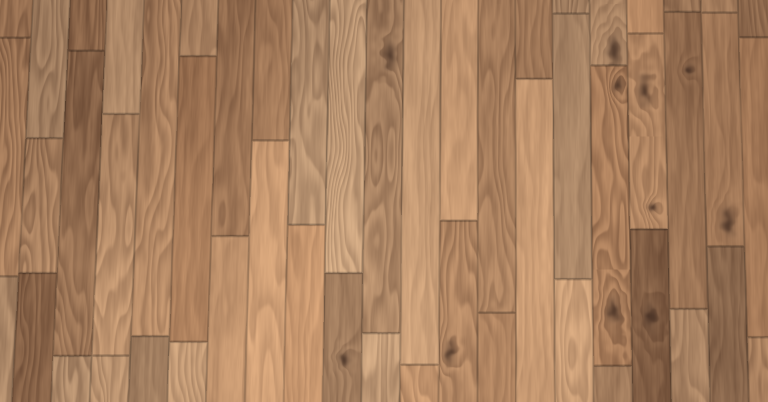
This texture is drawn by a WebGL 2 fragment shader. Its source:

```glsl
#version 300 es
precision highp float;
// Oak strip floor: upright boards with staggered joints, ring grain and knots.

uniform vec2 u_resolution;
out vec4 fragColor;

const vec3 DARK_OAK = vec3(0.45, 0.32, 0.23);
const vec3 PALE_OAK = vec3(0.83, 0.65, 0.49);
const vec3 KNOT_BROWN = vec3(0.25, 0.17, 0.13);
const float FLOOR_HEIGHT = 10.6;   // canvas height in board widths
const float BOARD_LENGTH = 7.0;    // mean length in board widths

float hash(vec2 p) {
    return fract(sin(dot(p, vec2(127.1, 311.7))) * 43758.5453);
}

float noise(vec2 p) {
    vec2 i = floor(p), f = fract(p);
    f = f * f * (3.0 - 2.0 * f);
    return mix(mix(hash(i), hash(i + vec2(1, 0)), f.x),
               mix(hash(i + vec2(0, 1)), hash(i + vec2(1, 1)), f.x), f.y);
}

float fbm(vec2 p) {
    float sum = 0.0, amp = 0.5;
    for (int i = 0; i < 3; i++) {
        sum += amp * noise(p);
        p = p * 2.03 + 17.3;
        amp *= 0.5;
    }
    return sum;
}

// Boards widen slightly towards the bottom and lean to the left
vec2 boardSpace(vec2 uv) {
    float offset = mix(0.0156, 0.043, uv.y);
    float width = mix(0.0505, 0.0483, uv.y);
    return vec2((uv.x - offset) / width, uv.y * FLOOR_HEIGHT);
}

// Returns the board index along a column and the distance to its joint
vec2 findJoint(float column, float y) {
    float along = y / BOARD_LENGTH + 9.0 * hash(vec2(column, 4.7));
    float cell = floor(along);
    float joint = cell + 0.15 + 0.7 * hash(vec2(column, cell + 31.0));
    return vec2(cell + step(joint, along), abs(along - joint) * BOARD_LENGTH);
}

// Growth rings: contours of a field stretched along the board
float ringGrain(vec2 p, float figure, float bulge) {
    float field = fbm(p * vec2(1.1, 0.22)) * mix(5.0, 13.0, figure);
    float phase = fract(field + p.x * 2.5 + bulge);
    return smoothstep(0.0, 0.75, phase) * (1.0 - smoothstep(0.8, 1.0, phase));
}

// Fine pores running along the board
float poreGrain(vec2 p) {
    return 0.6 * noise(p * vec2(19.0, 0.9)) + 0.4 * noise(p * vec2(34.0, 3.5)) - 0.5;
}

// Squared elliptical distance to a knot, one candidate per tall cell
float knotDistance(vec2 p, float column, float seed) {
    float cell = floor(p.y / 3.5);
    vec2 id = vec2(column, cell + seed);
    vec2 centre = vec2(0.25 + 0.5 * hash(id + 2.3),
                       (cell + 0.3 + 0.4 * hash(id + 5.9)) * 3.5);
    vec2 size = mix(vec2(0.12, 0.12), vec2(0.22, 0.5), hash(id + 8.1));
    vec2 d = (vec2(p.x, p.y) - centre) / size;
    d += 0.7 * (vec2(noise(p * 5.0), noise(p * 5.0 + 40.0)) - 0.5);
    return hash(id + 11.0) < 0.13 ? dot(d, d) : 100.0;
}

// Brightest at the lower middle, dim at the upper left and the far right
float roomLight(vec2 uv) {
    float glow = exp(-dot((uv - vec2(0.43, 0.2)) * vec2(2.0, 1.3),
                          (uv - vec2(0.43, 0.2)) * vec2(2.0, 1.3)));
    float corner = exp(-dot((uv - vec2(0.0, 1.0)) * vec2(4.0, 1.6),
                            (uv - vec2(0.0, 1.0)) * vec2(4.0, 1.6)));
    return 0.36 * glow - 0.3 * corner - 0.1 * smoothstep(0.7, 1.0, uv.x);
}

vec3 floorColor(vec2 uv) {
    vec2 p = boardSpace(uv);
    float column = floor(p.x);
    vec2 joint = findJoint(column, p.y);
    vec2 board = vec2(column, joint.x);
    vec2 local = vec2(p.x - column, p.y);
    vec2 wood = local + 50.0 * vec2(hash(board + 1.7), hash(board + 6.2));

    // Each board has its own tone, warmth and amount of figure
    float figure = hash(board + 3.1);
    float tone = 0.47 + 0.38 * (hash(board + 9.4) - 0.5);
    tone -= 0.28 * step(0.89, hash(board + 14.6));
    float warmth = hash(board + 21.0) - 0.5;

    float knot = knotDistance(local, column, joint.x * 13.0);
    float rings = ringGrain(wood, figure, 2.0 * exp(-0.25 * knot));
    tone += roomLight(uv) + mix(0.12, 0.34, figure) * (rings - 0.5);
    tone += 0.22 * poreGrain(wood) + 0.3 * (fbm(wood * vec2(1.3, 0.35)) - 0.44);

    vec3 color = mix(DARK_OAK, PALE_OAK, clamp(tone, -0.25, 1.15));
    color *= 1.0 + warmth * vec3(0.04, -0.03, -0.09);
    color = mix(color, KNOT_BROWN, 0.75 * exp(-knot * 1.4));

    // Thin dark seams along the sides and ends
    float side = min(local.x, 1.0 - local.x);
    float sideSeam = 1.0 - smoothstep(0.005, 0.045, side);
    float endSeam = 1.0 - smoothstep(0.01, 0.05, joint.y);
    float depth = 0.14 + 0.18 * noise(vec2(column * 7.0, p.y * 0.8));
    return color * (1.0 - max(sideSeam * depth, endSeam * 0.25));
}

void main() {
    // Four samples smooth the board edges
    vec3 sum = vec3(0.0);
    for (int i = 0; i < 4; i++) {
        vec2 shift = vec2(i % 2, i / 2) * 0.5 - 0.25;
        sum += floorColor((gl_FragCoord.xy + shift) / u_resolution);
    }
    fragColor = vec4(sum * 0.25, 1.0);
}
```
